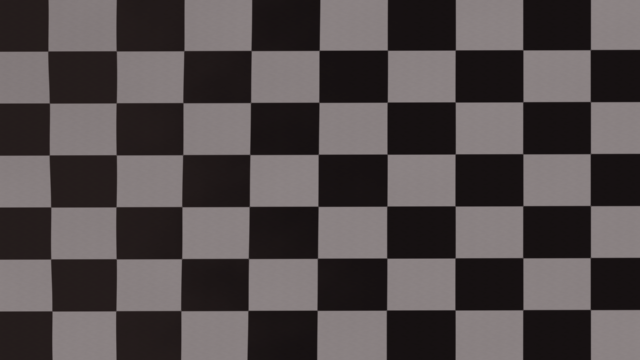
Reproduce this pattern procedurally as a WebGL 2 fragment shader.

```glsl
#version 300 es
precision highp float;

uniform vec2 u_resolution;
out vec4 fragColor;

// Layered sines, each octave turned and bent by the last
float layeredSines(vec2 p) {
    float sum = 0.0, gain = 0.5;
    for (int i = 0; i < 4; i++) {
        sum += gain * sin(p.x + 1.3 * sin(p.y)) * sin(p.y + 0.7);
        p = mat2(1.5, 1.1, -1.1, 1.5) * p + 2.4;
        gain *= 0.55;
    }
    return sum;
}

float cellHash(vec2 cell) {
    return fract(sin(dot(cell, vec2(12.99, 78.23))) * 437.58);
}

// Signed distance to the nearest integer line, alternating per cell
float alternatingDistance(float c) {
    float nearest = floor(c + 0.5);
    return (c - nearest) * (1.0 - 2.0 * mod(nearest, 2.0));
}

// Bowed sheet: x and y in canvas heights, y measured downward
vec2 gridCoordinates(vec2 p) {
    float middleBow = -(0.003 + 0.013 * p.y) * exp(-pow((p.x - 0.63) / 0.38, 2.0));
    float leftBow = 0.02 * (p.y - 0.45) * exp(-12.0 * p.x * p.x);
    float ripple = 0.0015 * sin(p.y * 23.0 + p.x * 9.0) * exp(-2.0 * p.x);
    float column = (p.x - 0.1412 - middleBow - leftBow - ripple) / 0.1875 + 1.0;
    float row = (p.y - 0.1435 + 0.0026 * p.x) / 0.1444 + 1.0;
    return vec2(column, row);
}

void main() {
    vec2 p = gl_FragCoord.xy / u_resolution.y;
    p.y = 1.0 - p.y;
    vec2 grid = gridCoordinates(p);

    // Soft checks, with dark corners just touching
    float softness = max(0.003, 0.8 / u_resolution.y);
    vec2 side = vec2(alternatingDistance(grid.x) * 0.1875,
                     alternatingDistance(grid.y) * 0.1444);
    side = clamp(side / softness, -1.0, 1.0);
    float ink = smoothstep(-1.0, 0.85, side.x * side.y);

    // Faded ink on the left, with cloudy sheen and slight tile variation
    float cloud = layeredSines(p * vec2(9.0, 13.0));
    float tile = cellHash(floor(grid)) - 0.5;
    float depth = smoothstep(0.2, 1.05, p.x + 0.16 * cloud + 0.12 * tile);
    vec3 darkInk = mix(vec3(0.142, 0.112, 0.110), vec3(0.085, 0.066, 0.069), depth);

    // Grey paper, dimmer toward the upper left
    float dimming = 0.035 * exp(-3.0 * dot(p, p)) - 0.006 * cloud - 0.008 * tile;
    vec3 paper = vec3(0.540, 0.508, 0.510) - dimming;

    // Fine fibre grain
    float grain = layeredSines(p * vec2(170.0, 260.0));
    vec3 color = mix(paper + 0.008 * grain, darkInk + 0.003 * grain, ink);
    fragColor = vec4(color, 1.0);
}
```
